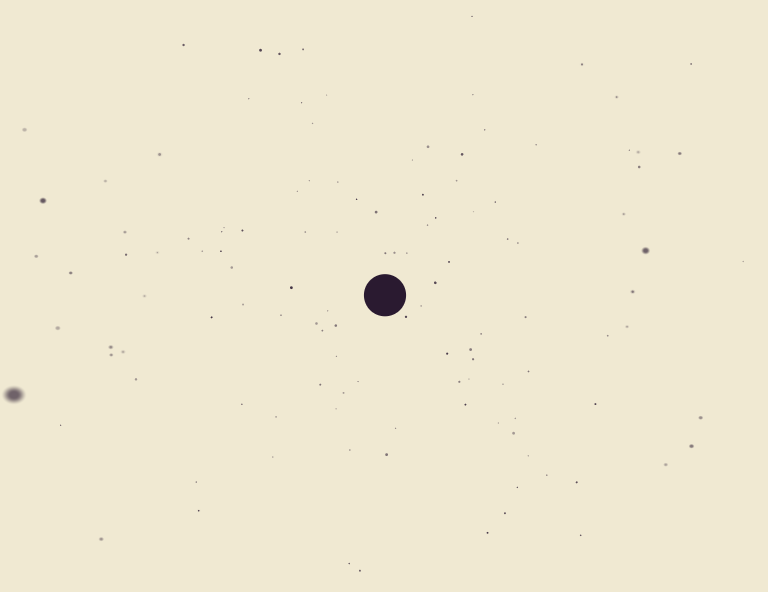
Write a WebGL 2 fragment shader that draws this background.

```glsl
#version 300 es
precision highp float;
// A dark disc at the middle of a cream field, amid a scatter of ink specks.
// Specks are hashed around the centre and grow softer towards the sides;
// three larger smudges sit near the edges. Lengths are in canvas heights.

#define CREAM vec3(0.941, 0.914, 0.824)
#define INK vec3(0.165, 0.102, 0.188)
#define DISC_CENTRE vec2(0.0017, 0.0013)
#define DISC_RADIUS 0.0356
#define SPECK_COUNT 120
#define SPECK_SPREAD vec2(0.68, 0.52)
#define SPECK_MIN 0.0008
#define SPECK_MAX 0.0024
#define SIDE_GROWTH 1.1

uniform vec2 u_resolution;
out vec4 fragColor;

// Integer hash giving a value from 0 to 1.
float hash(uint n) {
    n = (n ^ 61u) ^ (n >> 16);
    n *= 9u;
    n ^= n >> 4;
    n *= 668265261u;
    n ^= n >> 15;
    return float(n & 65535u) / 65535.0;
}

// Smooth disc coverage; discs below a pixel fade instead of vanishing.
float disc(vec2 p, float radius, float pixel) {
    float drawn = max(radius, 0.6 * pixel);
    float fade = radius * radius / (drawn * drawn);
    return fade * clamp((drawn - length(p)) / pixel + 0.5, 0.0, 1.0);
}

// Elliptical blot with a soft rim.
float smudge(vec2 p, vec2 radii) {
    return 1.0 - smoothstep(0.25, 1.0, length(p / radii));
}

// Ink left by the whole scatter of specks.
float specks(vec2 p, float pixel) {
    float ink = 0.0;
    for (int i = 0; i < SPECK_COUNT; i++) {
        uint seed = uint(i) * 8u + 1031u;
        // Sums of two hashes gather the specks towards the centre.
        vec2 offset = vec2(hash(seed) + hash(seed + 1u),
                           hash(seed + 2u) + hash(seed + 3u)) - 1.0;
        vec2 d = p - offset * SPECK_SPREAD;
        float size = hash(seed + 4u);
        float radius = mix(SPECK_MIN, SPECK_MAX, size * size);
        float strength = mix(0.35, 0.9, hash(seed + 5u));

        // Some specks far to the side are wider, paler and blurred.
        float side = smoothstep(0.4, 0.8, abs(offset.x)) * step(0.4, hash(seed + 6u));
        float sharp = disc(d, radius, pixel);
        float soft = 0.6 * smudge(d, vec2(1.1, 0.9) * (0.003 + SIDE_GROWTH * radius));
        ink = max(ink, strength * mix(sharp, soft, side));
    }
    return ink;
}

void main() {
    float pixel = 1.0 / u_resolution.y;
    vec2 p = (gl_FragCoord.xy - 0.5 * u_resolution) * pixel;

    float ink = specks(p, pixel);

    // Large smudges at the left and right
    ink = max(ink, 0.65 * smudge(p - vec2(-0.625, -0.167), vec2(0.0225, 0.0175)));
    ink = max(ink, 0.70 * smudge(p - vec2(-0.576, 0.161), vec2(0.0075, 0.0065)));
    ink = max(ink, 0.65 * smudge(p - vec2(0.442, 0.0766), vec2(0.0085, 0.0075)));

    // Central disc
    ink = max(ink, disc(p - DISC_CENTRE, DISC_RADIUS, pixel));

    fragColor = vec4(mix(CREAM, INK, ink), 1.0);
}
```
